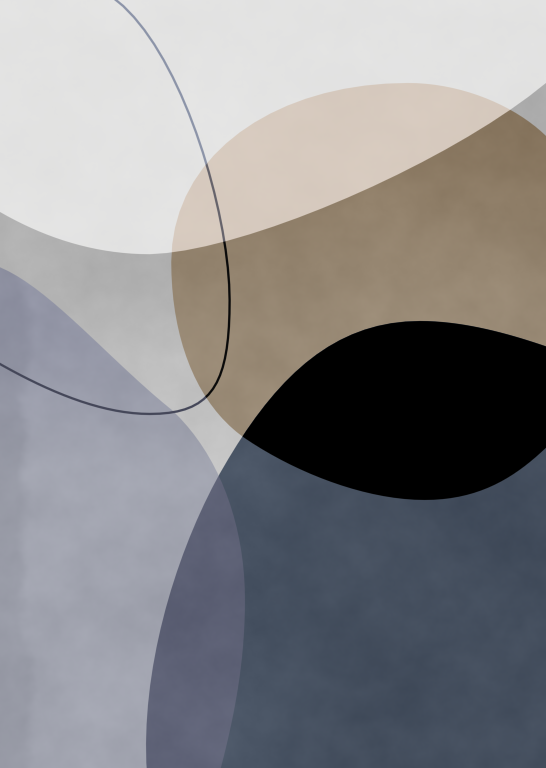
This background is drawn by a WebGL 2 fragment shader. Its source:

```glsl
#version 300 es
precision highp float;
// Overlapping translucent paper shapes in grey, sand, lavender and navy, with one thin ink loop.
uniform vec2 u_resolution;
out vec4 outColor;

const float ASPECT = 0.711;
const int STEPS = 18;

// Outline drawn by a moving pen: nearest squared distance and inside parity.
struct Path { vec2 pen; float dist2; float side; };

Path startPath(vec2 start) { return Path(start, 1e3, 1.0); }

// Cubic curve from the pen to an end point, walked in short segments.
void curveTo(inout Path path, vec2 p, vec2 c1, vec2 c2, vec2 end) {
  vec2 start = path.pen;
  for (int i = 1; i <= STEPS; i++) {
    float t = float(i) / float(STEPS), s = 1.0 - t;
    vec2 next = s * s * s * start + 3.0 * s * t * (s * c1 + t * c2) + t * t * t * end;
    vec2 edge = next - path.pen, rel = p - path.pen;
    vec2 gap = rel - edge * clamp(dot(rel, edge) / dot(edge, edge), 0.0, 1.0);
    path.dist2 = min(path.dist2, dot(gap, gap));
    bool crosses = (path.pen.y > p.y) != (next.y > p.y);
    if (crosses && rel.x < edge.x * rel.y / edge.y) path.side = -path.side;
    path.pen = next;
  }
}

float fillMask(Path path, float pixel) {
  return smoothstep(0.7 * pixel, -0.7 * pixel, path.side * sqrt(path.dist2));
}

float strokeMask(Path path, float halfWidth, float pixel) {
  return smoothstep(0.7 * pixel, -0.7 * pixel, sqrt(path.dist2) - halfWidth);
}

// Gradient noise and its layered sum.
vec2 gradientAt(vec2 cell) {
  float angle = 6.2832 * fract(sin(dot(cell, vec2(127.1, 311.7))) * 43758.5);
  return vec2(cos(angle), sin(angle));
}

float gradientNoise(vec2 p) {
  vec2 i = floor(p), f = p - i, w = f * f * f * (f * (f * 6.0 - 15.0) + 10.0);
  vec2 e = vec2(1.0, 0.0);
  float low = mix(dot(gradientAt(i), f), dot(gradientAt(i + e), f - e), w.x);
  float high = mix(dot(gradientAt(i + e.yx), f - e.yx), dot(gradientAt(i + 1.0), f - 1.0), w.x);
  return mix(low, high, w.y);
}

float fbm(vec2 p) {
  float sum = 0.0, gain = 0.6;
  for (int i = 0; i < 5; i++) {
    sum += gain * gradientNoise(p);
    p = mat2(1.6, 1.2, -1.2, 1.6) * p + 7.3;
    gain *= 0.55;
  }
  return sum;
}

// Shapes, in units of the canvas height.
float paleSheet(vec2 p, float pixel) {
  Path s = startPath(vec2(0.0, 0.724));
  curveTo(s, p, vec2(0.059, 0.690), vec2(0.124, 0.669), vec2(0.195, 0.669));
  curveTo(s, p, vec2(0.319, 0.672), vec2(0.586, 0.788), vec2(0.711, 0.892));
  curveTo(s, p, vec2(1.4, 1.5), vec2(-0.8, 1.5), vec2(0.0, 0.724));
  return fillMask(s, pixel);
}

float sandPebble(vec2 p, float pixel) {
  Path s = startPath(vec2(0.711, 0.823));
  curveTo(s, p, vec2(0.671, 0.862), vec2(0.602, 0.892), vec2(0.531, 0.892));
  curveTo(s, p, vec2(0.358, 0.892), vec2(0.223, 0.798), vec2(0.223, 0.659));
  curveTo(s, p, vec2(0.223, 0.557), vec2(0.257, 0.473), vec2(0.318, 0.430));
  curveTo(s, p, vec2(0.384, 0.385), vec2(0.475, 0.349), vec2(0.553, 0.349));
  curveTo(s, p, vec2(0.625, 0.349), vec2(0.671, 0.379), vec2(0.711, 0.417));
  curveTo(s, p, vec2(0.807, 0.505), vec2(0.807, 0.740), vec2(0.711, 0.823));
  return fillMask(s, pixel);
}

float navyHill(vec2 p, float pixel) {
  Path s = startPath(vec2(0.195, -0.042));
  curveTo(s, p, vec2(0.174, 0.102), vec2(0.224, 0.271), vec2(0.286, 0.383));
  curveTo(s, p, vec2(0.354, 0.503), vec2(0.430, 0.582), vec2(0.547, 0.582));
  curveTo(s, p, vec2(0.605, 0.582), vec2(0.664, 0.565), vec2(0.711, 0.549));
  curveTo(s, p, vec2(1.302, 0.349), vec2(1.172, -0.823), vec2(0.195, -0.042));
  return fillMask(s, pixel);
}

float lavenderHill(vec2 p, float pixel) {
  Path s = startPath(vec2(0.0, 0.652));
  curveTo(s, p, vec2(0.065, 0.625), vec2(0.143, 0.531), vec2(0.224, 0.466));
  curveTo(s, p, vec2(0.286, 0.408), vec2(0.319, 0.316), vec2(0.319, 0.219));
  curveTo(s, p, vec2(0.319, 0.128), vec2(0.302, 0.049), vec2(0.276, -0.042));
  curveTo(s, p, vec2(-0.391, -0.432), vec2(-0.391, 0.740), vec2(0.0, 0.652));
  return fillMask(s, pixel);
}

float inkLoop(vec2 p, float pixel) {
  Path s = startPath(vec2(0.146, 1.004));
  curveTo(s, p, vec2(0.234, 0.941), vec2(0.299, 0.727), vec2(0.299, 0.609));
  curveTo(s, p, vec2(0.299, 0.499), vec2(0.276, 0.461), vec2(0.195, 0.461));
  curveTo(s, p, vec2(0.130, 0.461), vec2(0.059, 0.492), vec2(-0.007, 0.530));
  return strokeMask(s, 0.0015, pixel);
}

void main() {
  vec2 p = gl_FragCoord.xy / u_resolution * vec2(ASPECT, 1.0);
  float pixel = 1.0 / u_resolution.y;
  float pale = paleSheet(p, pixel), sand = sandPebble(p, pixel);
  float navy = navyHill(p, pixel), lavender = lavenderHill(p, pixel);
  float wash = fbm(p * vec2(5.0, 7.0)), grain = fbm(p * 22.0 + 4.0);

  // Washed paper tints.
  vec3 grey = vec3(mix(0.77, 0.69, smoothstep(0.42, 0.68, p.y)));
  vec3 white = vec3(0.89, 0.89, 0.888);
  vec3 sandTint = mix(vec3(0.60, 0.54, 0.46), vec3(0.54, 0.47, 0.38), smoothstep(0.55, 0.85, p.y));
  vec3 lavenderTint = mix(vec3(0.63, 0.64, 0.685), vec3(0.58, 0.59, 0.655), smoothstep(0.35, 0.62, p.y));
  lavenderTint -= 0.035 * smoothstep(0.045, 0.025, p.x + 0.04 * wash);
  vec3 navyTint = mix(vec3(0.265, 0.305, 0.365), vec3(0.29, 0.335, 0.40), smoothstep(0.5, 0.2, p.x));

  // Layers, each overlap with its own tint.
  vec3 color = mix(grey, white, pale);
  color = mix(color, mix(sandTint, vec3(0.84, 0.79, 0.745), pale), sand);
  color = mix(color, lavenderTint, lavender * (1.0 - sand));
  color = mix(color, mix(navyTint, vec3(0.365, 0.38, 0.46), lavender), navy);
  color += (0.045 * wash + 0.03 * grain) * mix(1.0, 0.35, pale);
  color = mix(color, vec3(0.0), sand * navy);

  // Ink reacts to the sheet beneath it.
  vec3 ink = mix(vec3(0.27, 0.28, 0.35), vec3(0.04), sand);
  ink = mix(ink, mix(vec3(0.55, 0.58, 0.66), vec3(0.40, 0.39, 0.42), sand), pale);
  color = mix(color, ink, inkLoop(p, pixel));
  outColor = vec4(clamp(color, 0.0, 1.0), 1.0);
}
```
